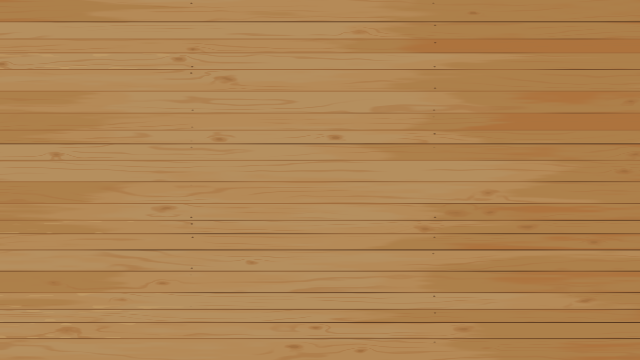
Give the GLSL for this texture, as a WebGL 1 fragment shader.

```glsl
precision highp float;
uniform vec2 u_resolution;

const float BOARDS = 20.0;
const vec3 PALE = vec3(0.71, 0.56, 0.37);
const vec3 HONEY = vec3(0.71, 0.54, 0.34);
const vec3 TAN = vec3(0.68, 0.50, 0.29);
const vec3 RUST = vec3(0.68, 0.45, 0.24);
const vec3 GRAIN = vec3(0.66, 0.45, 0.25);
const vec3 KNOT = vec3(0.58, 0.39, 0.21);
const vec3 SEAM = vec3(0.62, 0.41, 0.22);
const vec3 GAP = vec3(0.26, 0.15, 0.08);
const vec3 CHIP = vec3(0.77, 0.62, 0.40);

float hash(vec2 p) {
  return fract(sin(dot(p, vec2(127.1, 311.7))) * 43758.5453);
}

float noise(vec2 p) {
  vec2 i = floor(p);
  vec2 f = fract(p);
  f = f * f * (3.0 - 2.0 * f);
  float low = mix(hash(i), hash(i + vec2(1.0, 0.0)), f.x);
  float high = mix(hash(i + vec2(0.0, 1.0)), hash(i + 1.0), f.x);
  return mix(low, high, f.y);
}

// Board edges, counted from the top; widths swell and shrink every five boards
float seam(float i) {
  return i + 0.21 * cos(1.2566 * (i - 1.3)) + 0.11 * sin(3.1416 * i / BOARDS);
}

float boardAt(float t) {
  float i = floor(t);
  i += step(seam(i + 1.0), t) - step(t, seam(i));
  return clamp(i, 0.0, BOARDS - 1.0);
}

float coverage(float dist, float radius, float px) {
  return clamp((radius - dist) / px + 0.5, 0.0, 1.0);
}

// Distance to the closest knot, in knot radii, with a ragged outline
float knotDistance(vec2 p, float board, float middle) {
  float nearest = 9.0;
  for (int k = 0; k < 4; k++) {
    vec2 id = vec2(float(k), board);
    vec2 center = vec2((float(k) + hash(id + 3.7)) * 0.45,
                       middle + 0.018 * (hash(id + 8.1) - 0.5));
    vec2 radii = vec2(0.032, 0.010) * mix(0.5, 1.2, hash(id + 5.3));
    float absent = 9.0 * step(0.4, hash(id + 1.9));
    nearest = min(nearest, length((p - center) / radii) + absent);
  }
  return nearest + 0.7 * (noise(p * vec2(45.0, 130.0)) - 0.5);
}

// Pale on the left, reddening to the right at a different place on each board
float boardTone(vec2 p, float board) {
  float start = 0.7 + 0.55 * hash(vec2(board, 2.3));
  float ramp = smoothstep(start, start + 0.55, p.x);
  float leftEnd = 1.0 - smoothstep(0.05, 0.5, p.x);
  float tone = 0.08 + 0.27 * hash(vec2(board, 6.1));
  tone += ramp * mix(0.25, 0.68, hash(vec2(board, 9.4)));
  tone += leftEnd * 0.35 * step(0.7, hash(vec2(board, 4.6)));
  return tone + 0.32 * (noise(vec2(p.x * 2.5 + board * 7.3, p.y * 50.0)) - 0.5);
}

vec3 woodColor(float tone) {
  vec3 color = mix(PALE, HONEY, smoothstep(0.16, 0.28, tone));
  color = mix(color, TAN, smoothstep(0.38, 0.50, tone));
  return mix(color, RUST, smoothstep(0.70, 0.86, tone));
}

// Fine broken contour lines of a stretched field, bent around the knots
float grainLines(vec2 p, float v, float board, float knot) {
  float field = v * 3.0 + 3.0 * noise(vec2(p.x * 2.2 + board * 13.1, v * 1.6));
  field += 1.2 * exp(-0.35 * knot * knot);
  field += 0.35 * noise(vec2(p.x * 18.0, p.y * 110.0));
  float line = 1.0 - smoothstep(0.02, 0.17, abs(fract(field) - 0.5));
  float patches = noise(vec2(p.x * 6.0 + board * 5.7, v * 2.5 + 20.0));
  return line * smoothstep(0.35, 0.7, patches);
}

// Two columns of small nail heads close to the board edges
float nails(vec2 p, float board, float top, float bottom, float px) {
  float mark = 0.0;
  for (int k = 0; k < 2; k++) {
    vec2 id = vec2(board, float(k) + 30.0);
    float x = 0.533 + 0.673 * float(k) + 0.006 * (hash(id) - 0.5);
    float y = hash(id + 2.2) < 0.5 ? top - 0.010 : bottom + 0.008;
    float dist = length((p - vec2(x, y)) * vec2(0.65, 1.0));
    float strength = smoothstep(0.25, 0.9, hash(id + 4.4));
    mark = max(mark, coverage(dist, 0.0017, px) * strength);
  }
  return mark;
}

void main() {
  vec2 p = gl_FragCoord.xy / u_resolution.y;
  float px = 1.0 / u_resolution.y;
  float t = (1.0 - p.y) * BOARDS;
  float board = boardAt(t);
  float upper = seam(board);
  float lower = seam(board + 1.0);
  float v = (t - upper) / (lower - upper);
  float top = 1.0 - upper / BOARDS;
  float bottom = 1.0 - lower / BOARDS;

  // Wood, grain and knots
  float knot = knotDistance(p, board, 0.5 * (top + bottom));
  float streak = noise(vec2(p.x * 14.0 + board * 3.1, p.y * 150.0));
  vec3 color = woodColor(boardTone(p, board) + 0.12 * (streak - 0.5));
  color = mix(color, GRAIN, 0.5 * grainLines(p, v, board, knot));
  color = mix(color, GRAIN, 0.6 * (1.0 - smoothstep(0.5, 1.1, knot)));
  color = mix(color, KNOT, 0.45 * (1.0 - smoothstep(0.1, 0.5, knot)));

  // Seams: mostly faint brown, a few in deep shadow, some chipped on the left
  float edge = board + step(0.5, v);
  float inside = step(0.5, edge) * step(edge, BOARDS - 0.5);
  float dist = min(t - upper, lower - t) / BOARDS;
  float wear = noise(vec2(p.x * 5.0, edge * 9.7));
  float depth = smoothstep(0.5, 1.05, 0.65 * hash(vec2(edge, 7.7)) + 0.35 * wear + 0.13 * p.x);
  float chips = smoothstep(0.72, 0.85, noise(vec2(p.x * 22.0, p.y * 190.0)));
  chips *= step(0.8, hash(vec2(board, 12.5))) * (1.0 - smoothstep(0.3, 0.7, p.x));
  color = mix(color, CHIP, 0.6 * chips * (1.0 - smoothstep(0.006, 0.014, dist)));
  color = mix(color, mix(SEAM, GAP, depth), inside * coverage(dist, 0.0011, px));

  color = mix(color, GAP, 0.6 * nails(p, board, top, bottom, px));
  gl_FragColor = vec4(color, 1.0);
}
```
